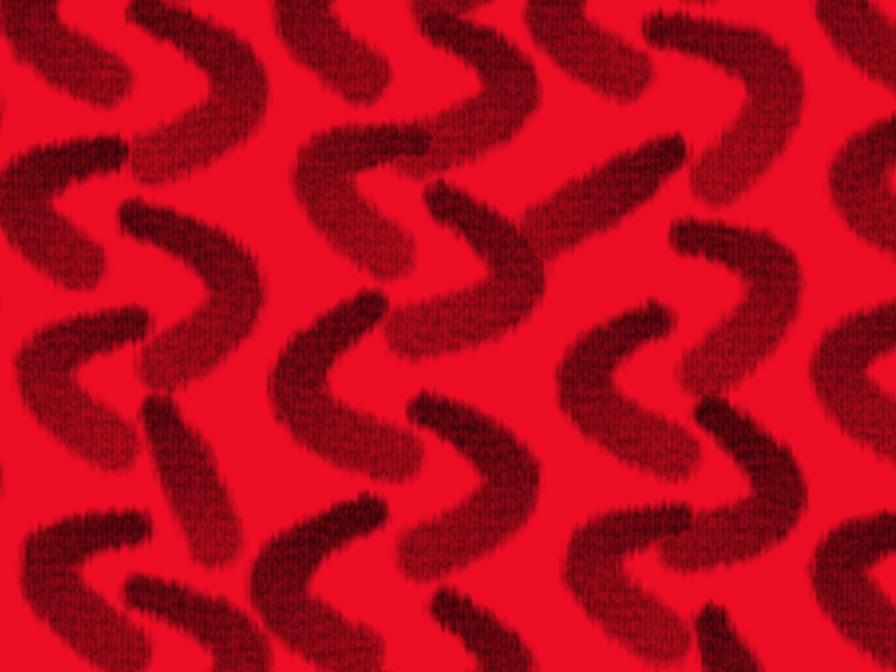
Give the GLSL for this pattern, as a Shadertoy shader.

```glsl
// Soft, woven boomerang strokes in dark crimson, interlocking on a bright red ground.

float hash(vec2 p) {
    vec3 q = fract(p.xyx * vec3(0.1031, 0.1030, 0.0973));
    q += dot(q, q.yzx + 33.33);
    return fract((q.x + q.y) * q.z);
}

float valueNoise(vec2 p) {
    vec2 cell = floor(p), f = fract(p);
    f = f * f * (3.0 - 2.0 * f);
    return mix(mix(hash(cell), hash(cell + vec2(1, 0)), f.x),
               mix(hash(cell + vec2(0, 1)), hash(cell + vec2(1, 1)), f.x), f.y);
}

// Signed distance to a tapered curve (x) and the position along it (y).
vec2 bentStroke(vec2 p, vec2 top, vec2 bend, vec2 bottom) {
    const float STEPS = 14.0;
    vec2 best = vec2(1.0, 0.0), a = top;
    for (float k = 1.0; k <= STEPS; k++) {
        float t = k / STEPS;
        vec2 b = mix(mix(top, bend, t), mix(bend, bottom, t), t);
        float h = clamp(dot(p - a, b - a) / dot(b - a, b - a), 0.0, 1.0);
        float along = (k - 1.0 + h) / STEPS;
        float radius = mix(0.027, 0.042, smoothstep(0.0, 0.45, along));
        float d = length(p - mix(a, b, h)) - radius;
        if (d < best.x) best = vec2(d, along);
        a = b;
    }
    return best;
}

// Fine cloth: upright threads, wavering ribs and grain, roughly -1 to 1.
float weave(vec2 p) {
    float threads = sin(p.x * 815.0 + 2.0 * valueNoise(p * 20.0));
    float ribs = sin(p.y * 280.0 + 5.0 * valueNoise(p * vec2(22.0, 12.0)));
    float grain = valueNoise(p * vec2(210.0, 180.0)) - 0.5;
    return 0.22 * threads + 0.2 * ribs + 1.3 * grain;
}

void mainImage(out vec4 fragColor, in vec2 fragCoord) {
    vec2 p = fragCoord / iResolution.y;
    vec2 pitch = vec2(0.2, 0.285);
    float cloth = weave(p);

    // Upright fibres fray the outline.
    float fray = 0.011 * (valueNoise(p * vec2(170.0, 45.0)) - 0.5);
    float light = 1.0;

    // Staggered columns, facing left and right in turn.
    for (int i = -1; i <= 1; i++)
    for (int j = -1; j <= 1; j++) {
        float column = floor(p.x / pitch.x) + float(i);
        float odd = mod(column, 2.0);
        float row = floor(p.y / pitch.y - 0.5 * odd) + float(j);
        vec2 id = vec2(column, row) + 40.0;
        vec4 rnd = vec4(hash(id), hash(id + 71.3), hash(id + 137.7), hash(id + 211.9));
        float side = 1.0 - 2.0 * odd;

        vec2 center = (vec2(column, row + 0.5 * odd) + 0.5) * pitch;
        vec2 q = p - center - 0.035 * (rnd.xy - 0.5);
        float turn = 0.6 * (rnd.z - 0.5);
        q = mat2(cos(turn), -sin(turn), sin(turn), cos(turn)) * q;
        q.x *= side;

        vec2 top = vec2(0.05 + 0.035 * rnd.y, 0.08 + 0.035 * rnd.w);
        vec2 bottom = vec2(0.05 + 0.04 * rnd.x, -0.08 - 0.05 * rnd.z);
        vec2 bend = vec2(-0.15 - 0.05 * rnd.w, 0.03 * (rnd.x - 0.5));
        if (rnd.w < 0.08) {  // a few strokes stay straight
            bottom.x = -bottom.x;
            bend = vec2(0.0);
        }

        vec2 stroke = bentStroke(q, top, bend, bottom);
        float cover = smoothstep(0.011, -0.013, stroke.x + fray);
        float tone = mix(0.37, 0.63, stroke.y) + 0.09 * (rnd.y - 0.5);
        light = min(light, mix(1.0, tone + 0.15 * cloth, cover));
    }

    vec3 red = vec3(0.925, 0.05, 0.14);
    fragColor = vec4(red * light, 1.0);
}
```
